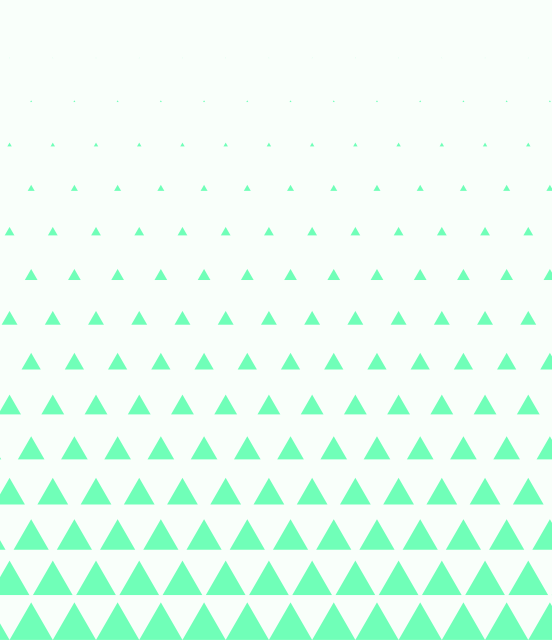
This pattern is drawn by a WebGL 1 fragment shader. Its source:

```glsl
precision highp float;

// Halftone of green triangles on pale mint, in staggered rows.
// Each row holds equilateral triangles, centred at mid-height, that shrink
// from full column width at the bottom to faint dots near the top.

uniform vec2 u_resolution;

// Triangle side for a row, as a fraction of the column spacing.
float rowSide(float row) {
    float side = 1.0 - row * (0.1059 - 0.0022 * row) + 0.06 * row * exp(-row);
    return row > 13.5 ? 0.0 : max(side, 0.012);
}

// Signed distance to an upright equilateral triangle centred at mid-height.
float triangleDistance(vec2 p, float side) {
    float halfHeight = 0.433 * side;
    float slope = 0.866 * abs(p.x) + 0.5 * (p.y - halfHeight);
    return max(slope, -p.y - halfHeight);
}

// Triangle coverage at a point in grid units, softened over one sample width.
float patternCoverage(vec2 grid, float sampleWidth) {
    float row = floor(grid.y + 0.065);
    float stagger = 0.5 * mod(row, 2.0);
    vec2 cell = vec2(fract(grid.x - 0.221 + stagger) - 0.5,
                     grid.y - row - 0.435);
    float side = rowSide(row);
    float dist = triangleDistance(cell, side);
    return step(0.001, side) * clamp(0.5 - dist / sampleWidth, 0.0, 1.0);
}

void main() {
    vec2 gridSize = vec2(12.77, 14.77);
    float sampleWidth = gridSize.y / u_resolution.y / 4.0;

    // Average 4 x 4 samples so the smallest triangles stay clean.
    float coverage = 0.0;
    for (int j = 0; j < 4; j++) {
        for (int i = 0; i < 4; i++) {
            vec2 offset = (vec2(float(i), float(j)) - 1.5) / 4.0;
            vec2 uv = (gl_FragCoord.xy + offset) / u_resolution;
            coverage += patternCoverage(uv * gridSize, sampleWidth) / 16.0;
        }
    }

    vec3 paleMint = vec2(0.975, 1.0).xyx + vec3(0.0, 0.0, 0.007);
    vec3 green = vec3(0.44, 1.0, 0.72);
    gl_FragColor = vec4(mix(paleMint, green, coverage), 1.0);
}
```
